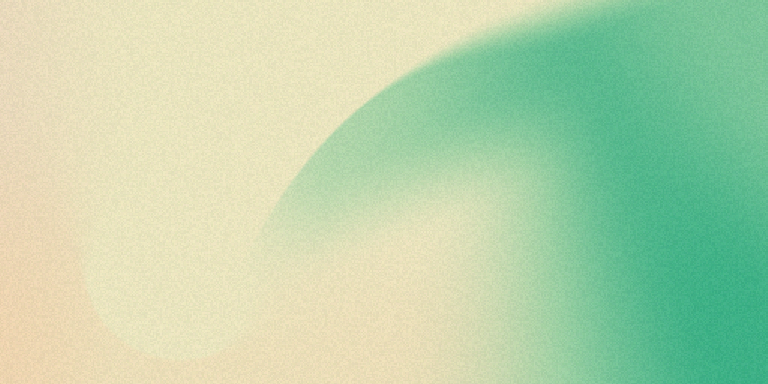
This background is drawn by a WebGL 2 fragment shader. Its source:

```glsl
#version 300 es
precision highp float;
// Grainy cream and peach backdrop with a soft green wave arching to the right.

uniform vec2 u_resolution;
out vec4 fragColor;

const vec3 CREAM = vec3(0.915, 0.895, 0.745);
const vec3 PEACH = vec3(0.930, 0.825, 0.680);
const vec3 BLUSH = vec3(0.910, 0.840, 0.730);
const vec3 MINT = vec3(0.615, 0.815, 0.640);
const vec3 EMERALD = vec3(0.235, 0.690, 0.525);

// Sine-free hash of a cell, one value per channel
vec3 hash3(vec2 cell) {
    vec3 h = fract(cell.xyx * vec3(0.1031, 0.1030, 0.0973));
    h += dot(h, h.yxz + 33.33);
    return fract((h.xxy + h.yzz) * h.zyx);
}

// Anti-aliased step across a signed distance
float softEdge(float dist, float width) {
    return smoothstep(-width, width, dist);
}

// Approximate distance below the wave crest, an exponential rise
float crestDistance(vec2 p, float top, float start, float rate) {
    float drop = 0.67 * exp(-rate * (p.x - start));
    float slope = rate * drop;
    float lift = 0.13 * smoothstep(1.35, 2.0, p.x);
    return (top + lift - drop - p.y) / sqrt(1.0 + slope * slope);
}

// Rounded pale lobe, crisp at its base and dissolving upward and rightward
float lobeMask(vec2 p, vec2 center, float radius) {
    vec2 q = p - center;
    q.y = min(q.y, 0.0);
    float width = 0.006 + 0.25 * smoothstep(0.22, 0.80, p.y)
                + 0.20 * smoothstep(0.55, 0.85, p.x);
    return softEdge(radius - length(q), width);
}

// Cream hollow under the arch
float hollowMask(vec2 p) {
    float ceiling = 0.40 + 0.42 * (p.x - 0.75);
    float below = smoothstep(-0.14, 0.18, ceiling - p.y);
    float rise = clamp(p.y * 2.0, 0.0, 1.3);
    float right = smoothstep(mix(0.96, 1.08, rise), mix(1.90, 1.69, rise), p.x);
    return below * (1.0 - right);
}

// Depth of green inside the wave, strongest along a diagonal ridge
float waveDepth(vec2 p) {
    float depth = 0.32 * smoothstep(0.58, 0.88, p.x)
                + 0.53 * smoothstep(0.80, 1.60, p.x);
    float pastRidge = dot(p, vec2(0.77, 0.63)) - 1.63;
    depth += 0.14 * smoothstep(0.75, 0.2, p.y) * smoothstep(1.45, 1.9, p.x);
    return depth - 0.21 * smoothstep(0.0, 0.42, pastRidge);
}

// Warm backdrop with the lobe cut out of it
vec3 backdrop(vec2 p) {
    float left = (1.0 - smoothstep(-0.1, 0.58, p.x)) * mix(1.0, 0.85, p.y);
    float base = 0.38 * (1.0 - smoothstep(0.05, 0.55, p.y));
    float lobe = lobeMask(p, vec2(0.47, 0.315), 0.253);
    vec3 warm = mix(PEACH, BLUSH, smoothstep(0.1, 0.8, p.y));
    return mix(CREAM, warm, max(left, base) * (1.0 - lobe));
}

// Backdrop through mint to emerald
vec3 greenRamp(vec3 base, float amount) {
    vec3 pale = mix(base, MINT, clamp(amount / 0.45, 0.0, 1.0));
    return mix(pale, EMERALD, clamp((amount - 0.45) / 0.55, 0.0, 1.0));
}

void main() {
    vec2 p = gl_FragCoord.xy / u_resolution.y;

    // Wave, with a crest that softens to the right
    float crestWidth = mix(0.005, 0.095, smoothstep(0.92, 1.6, p.x));
    float crest = softEdge(crestDistance(p, 1.02, 0.65, 2.79), crestWidth);
    float green = crest * waveDepth(p) * (1.0 - hollowMask(p));
    vec3 color = greenRamp(backdrop(p), green);

    // Fine film grain, mostly neutral with a slight tint
    vec3 noise = hash3(floor(p * 256.0)) - 0.5;
    color += 0.062 * mix(vec3(noise.x), noise, 0.35);

    fragColor = vec4(clamp(color, 0.0, 1.0), 1.0);
}
```
